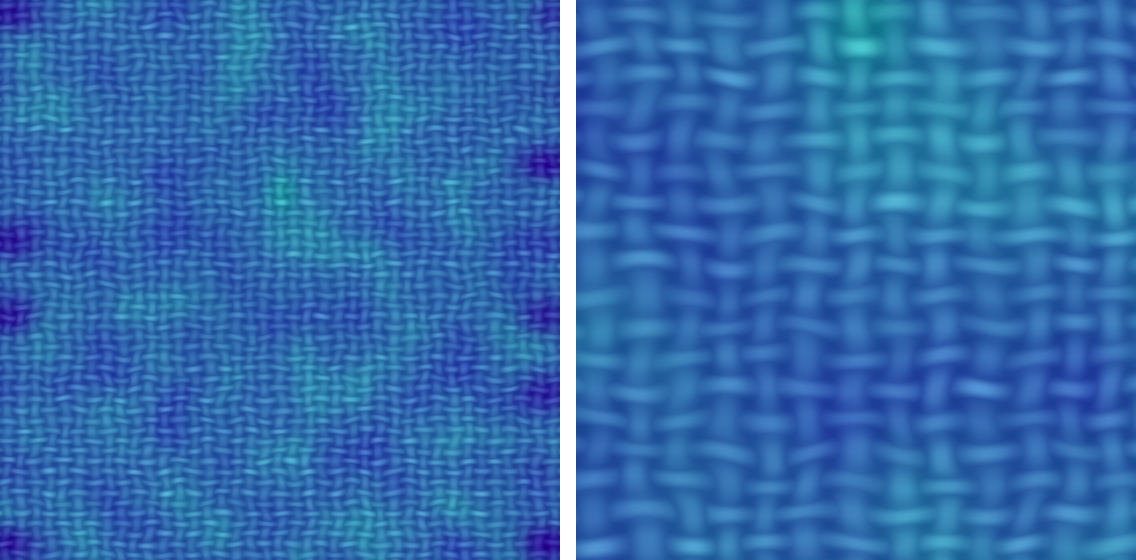
Left, the full canvas; right, a detail of the centre.
A WebGL 1 fragment shader for this texture:

```glsl
precision highp float;
// Blue plain-weave cloth: 39 warp threads cross 54 weft threads, over and under in turn.
// Soft thread profiles give the relief; gradient noise bends the yarn and dyes it from
// indigo to teal, with violet stains along both sides and one green knot.
uniform vec2 u_resolution;

const float PI = 3.14159265;
const vec2 THREADS = vec2(39.0, 54.0);       // warp across, weft down
const float CORE = 0.04;                     // half width of the bright thread core
const float WARP_RIM = 0.48;                 // half widths where the threads fade out
const float WEFT_RIM = 0.43;
const float WARP_LIGHT = 0.80;
const float WEFT_LIGHT = 1.08;
const float MEAN_LIGHT = 0.44;
const float WOBBLE = 0.50;                   // thread bending, in cells
const float DYE_SCALE = 8.0;
const vec3 BLUE = vec3(0.188, 0.410, 0.675);
const vec3 TEAL = vec3(0.185, 0.530, 0.680);
const vec3 INDIGO = vec3(0.180, 0.310, 0.680);
const vec3 VIOLET = vec3(0.180, 0.050, 0.600);
const vec3 GREEN = vec3(0.130, 0.610, 0.630);
const vec3 RELIEF = vec3(0.155, 0.235, 0.180);  // colour change from hole to crest
const vec2 KNOT = vec2(0.503, 0.652);
const vec2 KNOT_SIZE = vec2(0.038, 0.046);
const vec2 STAIN_SIZE = vec2(0.052, 0.036);
const float STAIN_STEP = 0.135;

float hash(vec2 p) {
  vec3 q = fract(vec3(p.xyx) * 0.1031);
  q += dot(q, q.yzx + 33.33);
  return fract((q.x + q.y) * q.z);
}

float cornerSlope(vec2 cell, vec2 offset) {
  float angle = 2.0 * PI * hash(cell);
  return dot(vec2(cos(angle), sin(angle)), offset);
}

// Gradient noise, about -0.7 to 0.7
float noise(vec2 p) {
  vec2 i = floor(p);
  vec2 f = p - i;
  vec2 e = vec2(1.0, 0.0);
  vec2 w = f * f * f * (f * (f * 6.0 - 15.0) + 10.0);
  float low = mix(cornerSlope(i, f), cornerSlope(i + e.xy, f - e.xy), w.x);
  float high = mix(cornerSlope(i + e.yx, f - e.yx), cornerSlope(i + e.xx, f - e.xx), w.x);
  return mix(low, high, w.y);
}

float blob(vec2 p, vec2 size) {
  vec2 d = p / size;
  return exp(-dot(d, d));
}

float threadProfile(float across, float rim) {
  return 1.0 - smoothstep(CORE, rim, abs(across));
}

// Brightness of the interlaced threads, with uneven yarn
float weave(vec2 uv) {
  vec2 p = uv * THREADS;
  p += WOBBLE * vec2(noise(uv * vec2(14.0, 20.0) + 61.0), noise(uv * vec2(20.0, 14.0) + 87.0));
  vec2 cell = floor(p);
  vec2 f = p - cell - 0.5;
  float side = 1.0 - 2.0 * mod(cell.x + cell.y, 2.0);
  float luck = hash(cell + 19.0);
  float crest = 0.55 + 0.75 * luck * luck;
  float warpRise = 0.58 + 0.42 * side * crest * cos(PI * f.y);
  float weftRise = 0.50 - 0.50 * side * crest * cos(PI * f.x);
  float warpTone = WARP_LIGHT * (0.82 + 0.36 * hash(vec2(cell.x, 7.0)));
  float weftTone = WEFT_LIGHT * (0.82 + 0.36 * hash(vec2(3.0, cell.y)));
  float warp = warpTone * threadProfile(f.x, WARP_RIM) * warpRise;
  float weft = weftTone * threadProfile(f.y, WEFT_RIM) * weftRise;
  float fibre = 0.16 * noise(p * vec2(1.1, 1.7) + 40.0);
  return max(warp, weft) + 0.30 * min(warp, weft) + fibre;
}

// Violet stains, evenly stepped up both sides with waxing and waning strength
float sideStains(vec2 uv) {
  float sum = 0.0;
  for (int i = 0; i < 8; i++) {
    float n = float(i);
    float y = 0.03 + n * STAIN_STEP;
    float left = 0.5 + 0.5 * cos(1.6 * (n - 3.5));
    float right = 0.6 + 0.4 * cos(2.45 * n);
    sum += left * blob(uv - vec2(0.015, y), STAIN_SIZE);
    sum += right * blob(uv - vec2(0.975, y), STAIN_SIZE);
  }
  return min(sum, 1.0);
}

vec3 dye(vec2 uv) {
  float tone = noise(uv * DYE_SCALE + 13.0) + 0.35 * noise(uv * DYE_SCALE * 2.0 + 31.0);
  vec3 color = mix(BLUE, TEAL, smoothstep(-0.05, 0.60, tone));
  color = mix(color, INDIGO, smoothstep(0.0, 0.65, -tone));
  color = mix(color, GREEN, 0.85 * blob(uv - KNOT, KNOT_SIZE));
  return mix(color, VIOLET, 0.95 * sideStains(uv));
}

void main() {
  vec2 uv = gl_FragCoord.xy / u_resolution;
  vec3 color = dye(uv) + RELIEF * (weave(uv) - MEAN_LIGHT);
  gl_FragColor = vec4(clamp(color, 0.0, 1.0), 1.0);
}
```
